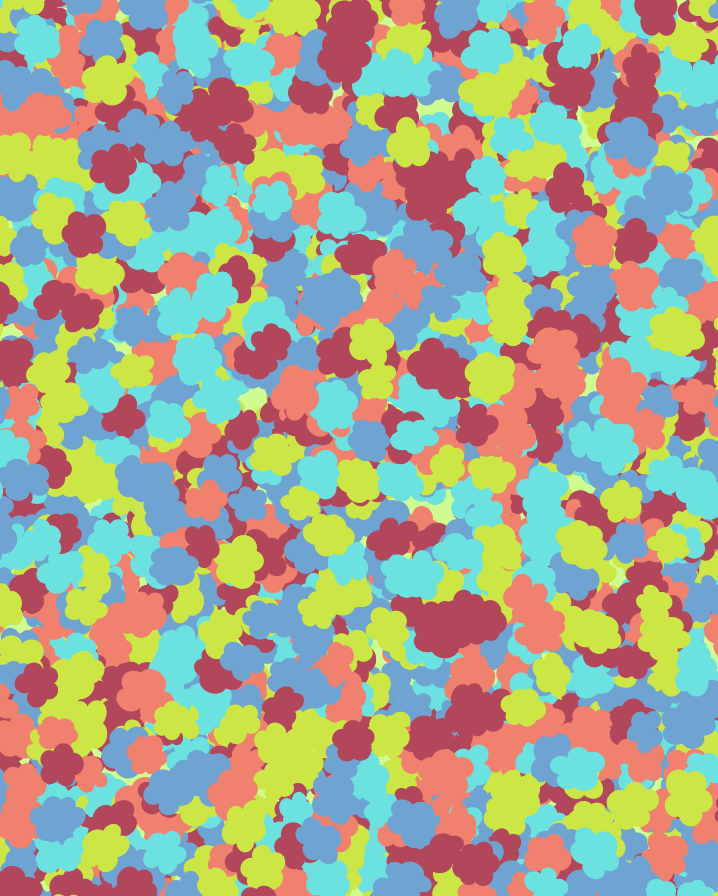
Give the GLSL for this pattern, as a Shadertoy shader.

```glsl
#define LAYERS 10
#define CELL 0.047          // grid spacing, in canvas heights
#define PRESENCE 0.5        // chance that a cell holds a flower
#define RADIUS_MIN 0.021
#define RADIUS_MAX 0.030
#define STRETCH 0.13        // how far a flower departs from round
#define SIX_PETALS 0.2      // chance of a sixth petal
#define PETAL_REACH 0.57    // petal centre, in flower radii
#define PETAL_SIZE 0.45     // petal radius, in flower radii
#define PETAL_JITTER 0.13

const float TAU = 6.2831853;

const vec3 GROUND = vec3(0.81, 0.99, 0.57);
const vec3 BLUE   = vec3(0.435, 0.64, 0.82);
const vec3 LIME   = vec3(0.80, 0.90, 0.27);
const vec3 CYAN   = vec3(0.42, 0.885, 0.88);
const vec3 CORAL  = vec3(0.94, 0.505, 0.435);
const vec3 MAROON = vec3(0.70, 0.275, 0.355);

// Integer hash: three random values in 0..1
vec3 hash3(ivec3 key) {
    uvec3 v = uvec3(key) * 1664525u + 1013904223u;
    v.x += v.y * v.z; v.y += v.z * v.x; v.z += v.x * v.y;
    v ^= v >> 16u;
    v.x += v.y * v.z; v.y += v.z * v.x; v.z += v.x * v.y;
    return vec3(v >> 8u) / 16777216.0;
}

mat2 rotation(float angle) {
    float c = cos(angle), s = sin(angle);
    return mat2(c, s, -s, c);
}

vec3 flowerColour(float pick) {
    if (pick < 0.225) return BLUE;
    if (pick < 0.435) return LIME;
    if (pick < 0.630) return CYAN;
    if (pick < 0.815) return CORAL;
    return MAROON;
}

// Union of a centre disc and uneven round petals, in flower radii
float flowerDistance(vec2 p, int petals, ivec3 seed) {
    float d = length(p) - 0.55;
    for (int k = 0; k < petals; k++) {
        vec3 h = hash3(seed + ivec3(0, 0, k)) - 0.5;
        float angle = TAU * (float(k) + 0.3 * h.x) / float(petals);
        float reach = PETAL_REACH + PETAL_JITTER * h.y;
        float size = PETAL_SIZE + PETAL_JITTER * h.z;
        d = min(d, length(p - reach * vec2(cos(angle), sin(angle))) - size);
    }
    return d;
}

void mainImage(out vec4 fragColor, in vec2 fragCoord) {
    float pixel = 1.0 / iResolution.y;
    vec2 uv = fragCoord * pixel;
    vec3 colour = GROUND;

    // Each layer is a turned, jittered grid painted over the last one
    for (int layer = 0; layer < LAYERS; layer++) {
        float level = float(layer);
        vec2 p = rotation(level * 2.4) * uv / CELL + level * vec2(3.37, 5.71);
        ivec2 home = ivec2(floor(p));

        for (int n = 0; n < 9; n++) {
            ivec2 cell = home + ivec2(n % 3, n / 3) - 1;
            vec3 place = hash3(ivec3(cell, layer * 32));
            if (place.z > PRESENCE) continue;

            vec2 q = (p - vec2(cell) - place.xy) * CELL;
            vec3 form = hash3(ivec3(cell, layer * 32 + 1));
            float radius = mix(RADIUS_MIN, RADIUS_MAX, form.x);
            if (length(q) > 1.35 * radius) continue;

            // Stretch along a random axis, then turn the petals
            vec3 look = hash3(ivec3(cell, layer * 32 + 2));
            float stretch = 1.0 + STRETCH * (2.0 * look.y - 1.0);
            q = rotation(TAU * form.y) * q * vec2(stretch, 1.0 / stretch);
            q = rotation(TAU * form.z) * q / radius;

            int petals = look.z < SIX_PETALS ? 6 : 5;
            float d = radius * flowerDistance(q, petals, ivec3(cell, layer * 32 + 8));
            float cover = 1.0 - smoothstep(-0.6 * pixel, 0.6 * pixel, d);
            colour = mix(colour, flowerColour(look.x), cover);
        }
    }
    fragColor = vec4(colour, 1.0);
}
```
